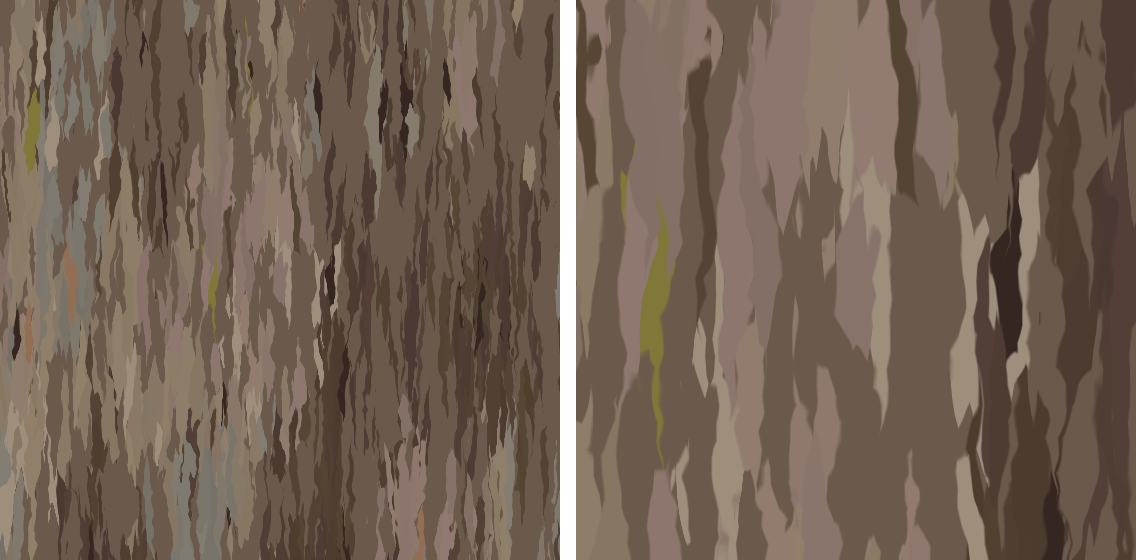
Left, the full canvas; right, a detail of the centre.
This texture is drawn by a three.js fragment shader. Its source:

```glsl
// Weathered tree bark: layered flat-coloured vertical slivers with frayed, splintered edges.
varying vec2 vUv;

// Sineless hash: three random values from a lattice point and a seed
vec3 hash3(vec2 cell, float seed) {
  vec3 p = fract(vec3(cell, seed) * vec3(0.1031, 0.1030, 0.0973));
  p += dot(p, p.yxz + 33.33);
  return fract((p.xxy + p.yxx) * p.zyx);
}

// Bilinear value noise; its straight segments give angular edges
float angularNoise(vec2 p, float seed) {
  vec2 i = floor(p), f = fract(p);
  float low = mix(hash3(i, seed).x, hash3(i + vec2(1.0, 0.0), seed).x, f.x);
  float high = mix(hash3(i + vec2(0.0, 1.0), seed).x, hash3(i + vec2(1.0), seed).x, f.x);
  return mix(low, high, f.y);
}

// Raised fibres: tan, drifting to pink or grey-green by region
vec3 lightBark(vec2 place, vec3 rnd) {
  float hue = angularNoise(place * vec2(5.0, 3.5), 71.0) + 0.25 * (rnd.x - 0.5);
  vec3 colour = vec3(0.54, 0.475, 0.395);
  colour = mix(colour, vec3(0.54, 0.455, 0.42), smoothstep(0.52, 0.7, hue));
  colour = mix(colour, vec3(0.485, 0.465, 0.425), smoothstep(0.42, 0.25, hue));
  colour *= mix(0.95, 1.06, rnd.y);
  if (rnd.z > 0.94) colour = vec3(0.62, 0.56, 0.49);
  else if (rnd.z < 0.03) colour = vec3(0.57, 0.43, 0.33);
  else if (rnd.z < 0.04) colour = vec3(0.50, 0.47, 0.22);
  return colour;
}

// Cracks: umber, some reddish, a few nearly black
vec3 darkBark(vec3 rnd) {
  vec3 colour = mix(vec3(0.32, 0.26, 0.19), vec3(0.31, 0.235, 0.21), rnd.x);
  colour *= mix(0.92, 1.08, rnd.y);
  return rnd.z > 0.94 ? vec3(0.21, 0.15, 0.13) : colour;
}

// Paints one layer of slivers, one per grid cell, over the colour below
vec3 paintSlivers(vec3 colour, vec2 uv, vec2 size, float seed) {
  // Fray the ends in thin vertical spikes and chip the sides
  vec2 p = uv;
  p.y += size.y * 0.42 * (angularNoise(uv * vec2(150.0, 14.0), seed + 5.0) - 0.5);
  p.x += 0.011 * (angularNoise(uv * vec2(45.0, 38.0), seed + 9.0) - 0.5);
  p.x += 0.005 * (angularNoise(uv * vec2(110.0, 95.0), seed + 13.0) - 0.5);
  vec2 home = floor(p / size);

  for (int y = -1; y <= 1; y++) {
    for (int x = -1; x <= 1; x++) {
      vec2 cell = home + vec2(float(x), float(y)) + 40.0;
      vec3 a = hash3(cell, seed);
      vec3 b = hash3(cell, seed + 31.0);
      vec3 c = hash3(cell, seed + 57.0);
      if (c.x > 0.72) continue;
      vec2 centre = (cell - 40.0 + a.xy) * size;

      // Tone clumps into tall patches, with stray cracks anywhere
      float tone = 0.7 * angularNoise(centre * vec2(9.0, 3.2) + 20.0, 3.0) + 0.3 * a.z;
      bool crack = tone < 0.385 || c.y > 0.9;
      vec3 paint = vec3(0.42, 0.353, 0.295);
      if (crack) paint = darkBark(hash3(cell, seed + 83.0));
      else if (tone > 0.56) paint = lightBark(centre, hash3(cell, seed + 83.0));

      // Leaning kite with its widest point off centre
      vec2 q = p - centre;
      q.x -= q.y * 0.2 * (b.x - 0.5);
      float along = q.y / (size.y * mix(0.35, 0.72, b.y));
      float belly = mix(0.4, 1.6, c.z);
      float taper = min((1.0 + along) / belly, (1.0 - along) / (2.0 - belly));
      float halfWidth = size.x * mix(0.2, 0.5, b.z) * (crack ? 0.6 : 1.0);
      float inside = halfWidth * min(1.0, 1.6 * taper) - abs(q.x);
      colour = mix(colour, paint, smoothstep(-0.001, 0.001, inside));
    }
  }
  return colour;
}

void main() {
  vec3 colour = vec3(0.42, 0.353, 0.295);
  // Broad plates first, thin splinters last
  for (int i = 0; i < 7; i++) {
    float layer = float(i);
    vec2 size = mix(vec2(0.085, 0.36), vec2(0.024, 0.13), layer / 6.0);
    colour = paintSlivers(colour, vUv + 0.37 * layer * size, size, 11.0 + 17.0 * layer);
  }
  gl_FragColor = vec4(colour, 1.0);
}
```
